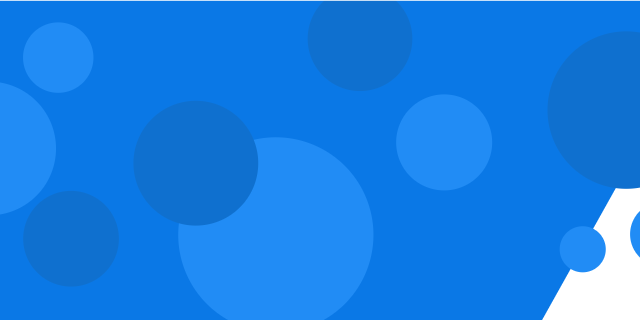
Write a WebGL 1 fragment shader that draws this background.

```glsl
precision highp float;
// Flat blue backdrop with overlapping light and dark discs and a white slanted corner.

uniform vec2 u_resolution;

#define BASE_BLUE vec3(0.04, 0.47, 0.90)
#define LIGHT_BLUE vec3(0.13, 0.55, 0.96)
#define DARK_BLUE vec3(0.06, 0.44, 0.81)
#define WHITE vec3(1.0)
#define CORNER_FOOT vec2(1.694, 0.0)
#define CORNER_NORMAL vec2(0.873, -0.488)
#define TOP_STRIP 0.0024

// Coverage of a shape from its signed distance, softened over one pixel
float cover(float dist) {
  return clamp(0.5 - dist * u_resolution.y, 0.0, 1.0);
}

float disc(vec2 p, vec2 center, float radius) {
  return cover(length(p - center) - radius);
}

void main() {
  // Canvas height is one unit
  vec2 p = gl_FragCoord.xy / u_resolution.y;
  vec3 color = BASE_BLUE;

  // Slanted corner
  color = mix(color, WHITE, cover(-dot(p - CORNER_FOOT, CORNER_NORMAL)));

  // Light discs
  float light = disc(p, vec2(0.182, 0.820), 0.110);
  light = max(light, disc(p, vec2(-0.034, 0.536), 0.209));
  light = max(light, disc(p, vec2(0.862, 0.266), 0.305));
  light = max(light, disc(p, vec2(1.388, 0.555), 0.150));
  light = max(light, disc(p, vec2(1.821, 0.221), 0.072));
  light = max(light, disc(p, vec2(2.070, 0.268), 0.101));
  color = mix(color, LIGHT_BLUE, light);

  // Dark discs lie above the light ones
  float dark = disc(p, vec2(1.125, 0.879), 0.1635);
  dark = max(dark, disc(p, vec2(0.612, 0.490), 0.195));
  dark = max(dark, disc(p, vec2(0.222, 0.254), 0.1495));
  dark = max(dark, disc(p, vec2(1.957, 0.656), 0.246));
  color = mix(color, DARK_BLUE, dark);

  // Hairline along the top edge
  color = mix(color, WHITE, cover(1.0 - TOP_STRIP - p.y));

  gl_FragColor = vec4(color, 1.0);
}
```
